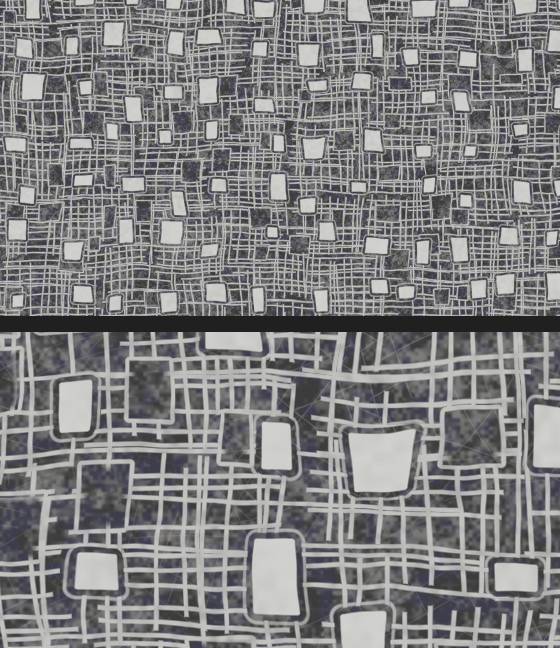
Top: the whole. Bottom: its middle third, enlarged.
Give the GLSL for this pattern, as a Shadertoy shader.

```glsl
// Irregular woven lattice of pale hand-drawn lines with white blocks on mottled charcoal.

const vec3 CHARCOAL = vec3(0.235, 0.235, 0.235);
const vec3 BLUE_SOOT = vec3(0.24, 0.24, 0.30);
const vec3 ASH = vec3(0.49, 0.485, 0.48);
const vec3 CHALK = vec3(0.76, 0.76, 0.75);
const vec3 PAPER = vec3(0.82, 0.82, 0.81);

float hash(vec3 p) {
    p = fract(p * 0.1031);
    p += dot(p, p.zyx + 31.32);
    return fract((p.x + p.y) * p.z);
}

float noise(vec2 p, float seed) {
    vec2 i = floor(p), f = fract(p);
    f = f * f * (3.0 - 2.0 * f);
    float low = mix(hash(vec3(i, seed)), hash(vec3(i + vec2(1, 0), seed)), f.x);
    float high = mix(hash(vec3(i + vec2(0, 1), seed)), hash(vec3(i + 1.0, seed)), f.x);
    return mix(low, high, f.y);
}

mat2 rotation(float angle) {
    float c = cos(angle), s = sin(angle);
    return mat2(c, -s, s, c);
}

// Coverage of a shape from its signed distance.
float fill(float d, float soft) {
    return 1.0 - smoothstep(-soft, soft, d);
}

// Upright strokes in staggered bands; cell = (spacing, length).
float strokes(vec2 p, vec2 cell, float width, float keep, float soft, float seed) {
    float ink = 0.0;
    for (int i = -1; i <= 1; i++) {
        float id = floor(p.x / cell.x) + float(i);
        float group = floor(id / 6.0);
        float along = p.y / cell.y + hash(vec3(group, 3.0, seed));
        float band = floor(along);
        float t = along - band - 0.5;
        float density = keep + 0.5 * (hash(vec3(group, band, seed + 1.0)) - 0.5);
        float fan = hash(vec3(group, band, seed + 2.0)) - 0.5;
        float shift = hash(vec3(id, band, seed + 3.0)) - 0.5;
        float tilt = hash(vec3(id, band, seed + 4.0)) - 0.5;
        float reach = 0.5 - 0.1 * hash(vec3(id, band, seed + 5.0));
        float x = (id + 0.5 + 0.6 * shift + (0.8 * fan + 0.7 * tilt) * t) * cell.x;
        float d = max(abs(p.x - x) - 0.5 * width, (abs(t) - reach) * cell.y);
        float present = step(hash(vec3(id, band, seed + 6.0)), density);
        ink = max(ink, present * fill(d, soft));
    }
    return ink;
}

// Distance to scattered, slightly crooked rectangles, one per jittered cell.
float blocks(vec2 p, float cell, vec2 smallest, vec2 largest, float keep, float seed) {
    float nearest = 1.0;
    vec2 home = floor(p / cell);
    for (int y = -1; y <= 1; y++)
    for (int x = -1; x <= 1; x++) {
        vec2 id = home + vec2(x, y);
        if (hash(vec3(id, seed)) > keep) continue;
        vec2 jitter = vec2(hash(vec3(id, seed + 1.0)), hash(vec3(id, seed + 2.0))) - 0.5;
        vec2 scale = vec2(hash(vec3(id, seed + 3.0)), hash(vec3(id, seed + 4.0)));
        vec2 skew = vec2(hash(vec3(id, seed + 5.0)), hash(vec3(id, seed + 6.0))) - 0.5;
        vec2 q = p - (id + 0.5 + 0.56 * jitter) * cell;
        q += 0.16 * skew * q.yx;
        q.x *= 1.0 + 7.0 * skew.y * q.y;
        vec2 d = abs(q) - mix(smallest, largest, scale) + 0.003;
        float box = length(max(d, 0.0)) + min(max(d.x, d.y), 0.0) - 0.003;
        nearest = min(nearest, box);
    }
    return nearest;
}

// Mottled ground with fine grain and faint scratches.
vec3 ground(vec2 p, float soft) {
    float mottle = 0.3 * noise(p * 22.0, 1.0) + 0.35 * noise(p * 95.0, 2.0)
                 + 0.35 * noise(p * 230.0, 3.0);
    vec3 dark = mix(CHARCOAL, BLUE_SOOT, smoothstep(0.45, 0.65, noise(p * 60.0, 4.0)));
    vec3 colour = mix(dark, ASH, smoothstep(0.3, 0.85, mottle));
    float scratches = 0.0;
    for (int i = 0; i < 4; i++) {
        vec2 q = rotation(0.4 + 0.75 * float(i)) * p;
        q.x += 0.01 * sin(q.y * 17.0);
        scratches = max(scratches, strokes(q, vec2(0.032, 0.11), 0.001, 0.5, soft, 70.0 + 9.0 * float(i)));
    }
    return mix(colour, CHALK, 0.4 * scratches * noise(p * 9.0, 5.0));
}

void mainImage(out vec4 fragColor, in vec2 fragCoord) {
    vec2 p = fragCoord / iResolution.y;
    float soft = 0.7 / iResolution.y + 0.0004;

    // Hand-drawn wobble
    vec2 w = p + 0.016 * (vec2(noise(p * 7.0, 11.0), noise(p * 7.0, 12.0)) - 0.5);
    w += 0.003 * (vec2(noise(p * 38.0, 13.0), noise(p * 38.0, 14.0)) - 0.5);

    // Short fine strokes, then long threads, in both directions
    float fine = max(strokes(w, vec2(0.024, 0.19), 0.0052, 0.8, soft, 20.0),
                     strokes(w.yx, vec2(0.021, 0.24), 0.005, 0.8, soft, 30.0));
    float threads = max(strokes(w, vec2(0.085, 0.5), 0.005, 0.95, soft, 40.0),
                        strokes(w.yx, vec2(0.065, 0.9), 0.005, 0.95, soft, 50.0));

    // Bare framed patches and white blocks with a dark margin
    float patchDist = blocks(w, 0.13, vec2(0.016), vec2(0.038), 0.55, 60.0);
    float blockDist = blocks(w, 0.155, vec2(0.015, 0.014), vec2(0.034, 0.04), 0.97, 110.0);
    float lines = max(fine * (1.0 - fill(patchDist, soft)), threads * smoothstep(-0.012, 0.0, patchDist));
    lines = max(lines, fill(abs(patchDist) - 0.0024, soft));
    lines *= 1.0 - fill(blockDist - 0.006, soft);
    lines = max(lines, 0.8 * fill(abs(blockDist - 0.0085) - 0.0018, soft));

    // Worn ink over the ground
    float wear = 0.82 + 0.26 * noise(p * 120.0, 15.0);
    vec3 colour = mix(ground(p, soft), CHALK, clamp(lines * wear, 0.0, 1.0));
    vec3 paper = PAPER - 0.07 * noise(p * 90.0, 16.0) * noise(p * 14.0, 17.0);
    colour = mix(colour, paper, fill(blockDist, soft));
    fragColor = vec4(colour, 1.0);
}
```
